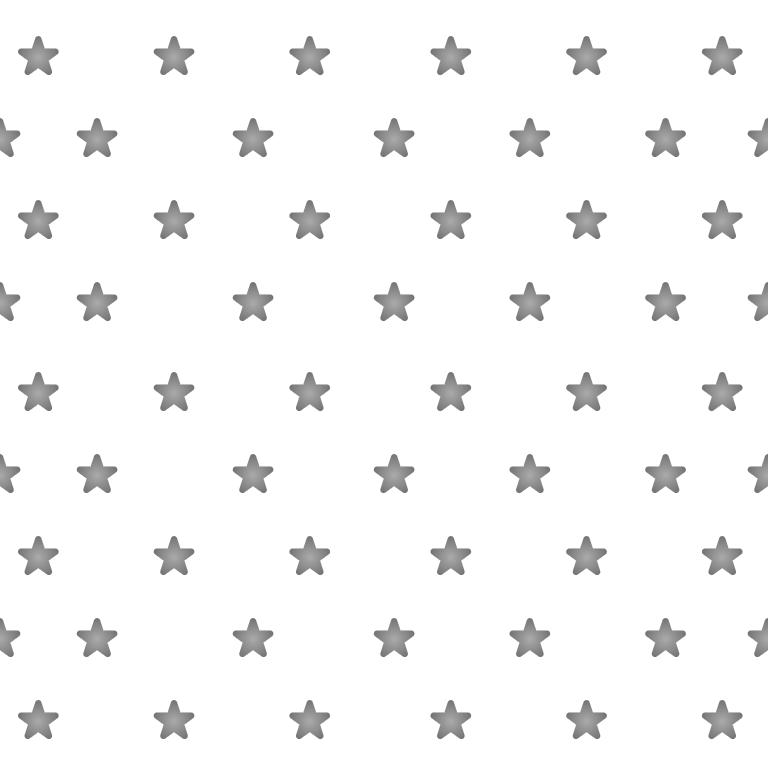
Reproduce this pattern procedurally as a Shadertoy shader.

```glsl
#define COLUMN_PITCH 0.1767
#define ROW_PITCH 0.10677
#define FIRST_STAR vec2(0.0499, 0.0746)
#define SEAM_GAP vec2(0.0070, 0.0104)
#define ROW_SHIFT 0.0738
#define EDGE_SHIFT 0.0264
#define TIP_RADIUS 0.0234
#define NOTCH_RADIUS 0.0091
#define ROUNDING 0.0042
#define CORE_GRAY 0.67
#define TIP_GRAY 0.45

const float PI = 3.14159265;

// Centre of one star, measured from the upper left
vec2 starCenter(int column, int row) {
    vec2 cell = vec2(column, row);
    vec2 center = FIRST_STAR + cell * vec2(COLUMN_PITCH, ROW_PITCH);
    center += SEAM_GAP * step(vec2(3.0, 4.0), cell);

    // Odd rows shift left, with their outer stars pinned to the canvas edges
    if (row % 2 == 1) {
        center.x -= ROW_SHIFT + (column == 1 ? EDGE_SHIFT : 0.0);
        center.x = clamp(center.x, 0.0, 1.0);
    }
    return center;
}

// Signed distance to a five-pointed star with rounded tips
float roundedStar(vec2 p) {
    float halfSector = PI / 5.0;
    float angle = atan(p.x, p.y);
    angle = abs(mod(angle + halfSector, 2.0 * halfSector) - halfSector);
    vec2 folded = length(p) * vec2(sin(angle), cos(angle));

    vec2 tip = vec2(0.0, TIP_RADIUS);
    vec2 notch = NOTCH_RADIUS * vec2(sin(halfSector), cos(halfSector));
    vec2 edge = notch - tip;
    vec2 fromTip = folded - tip;
    float along = clamp(dot(fromTip, edge) / dot(edge, edge), 0.0, 1.0);
    float side = dot(fromTip, vec2(-edge.y, edge.x));
    return length(fromTip - edge * along) * sign(side) - ROUNDING;
}

void mainImage(out vec4 fragColor, in vec2 fragCoord) {
    vec2 uv = fragCoord / iResolution.xy;
    uv.y = 1.0 - uv.y;

    // Offset to the nearest star
    vec2 nearest = vec2(1.0);
    for (int row = 0; row < 9; row++) {
        for (int column = 0; column < 7; column++) {
            vec2 offset = uv - starCenter(column, row);
            if (dot(offset, offset) < dot(nearest, nearest)) nearest = offset;
        }
    }
    nearest.y = -nearest.y;

    // Radial shading, light core to dark tips
    float radial = length(nearest) / (TIP_RADIUS + ROUNDING);
    float gray = mix(CORE_GRAY, TIP_GRAY, clamp(radial, 0.0, 1.0));

    // Antialiased fill over white
    float pixel = 1.0 / iResolution.y;
    float coverage = clamp(0.5 - roundedStar(nearest) / pixel, 0.0, 1.0);
    fragColor = vec4(vec3(mix(1.0, gray, coverage)), 1.0);
}
```
